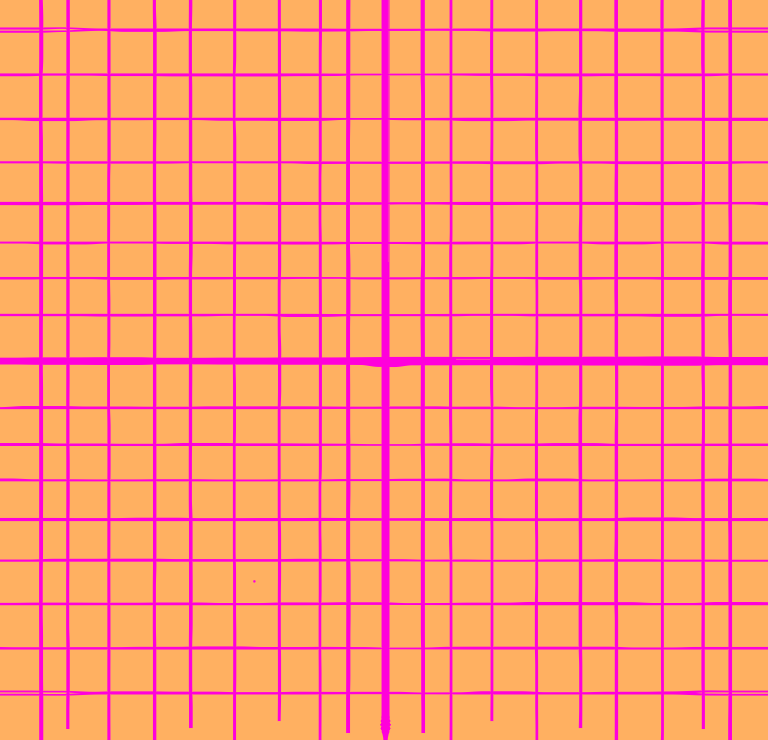
Write a Shadertoy shader that draws this pattern.

```glsl
#define UNITS 742.0                 // canvas height in design units
#define CENTRE vec2(0.502, 0.5115)  // crossing of the axes, as canvas fraction
#define PAPER vec3(1.0, 0.69, 0.38)
#define INK vec3(1.0, 0.0, 0.86)
#define AXIS_X_HALF 4.0
#define AXIS_Y_HALF 4.0
#define WEAR 0.22                   // relative change of line width
#define WEAR_LENGTH 62.0
#define WOBBLE 0.6                  // sideways drift of a line
#define SPLIT 1.6                   // half gap of the forked outer rows

// Columns: offset from the axis, width, gap left at the lower edge
const vec3 COLUMNS[9] = vec3[9](
    vec3(37.5, 4.0, 7.0), vec3(65.5, 2.9, 0.0), vec3(106.5, 3.0, 19.0),
    vec3(151.5, 2.9, 0.0), vec3(195.5, 3.4, 12.0), vec3(231.5, 3.4, 0.0),
    vec3(277.5, 3.0, 0.0), vec3(318.5, 3.3, 11.0), vec3(345.5, 3.8, 0.0));

// Rows: offset from the axis, width
const vec2 ROWS[8] = vec2[8](
    vec2(46.5, 2.6), vec2(83.5, 2.5), vec2(119.0, 2.4), vec2(158.5, 3.1),
    vec2(199.5, 2.5), vec2(243.0, 2.8), vec2(287.5, 2.7), vec2(332.5, 2.8));

float hash(vec2 p) {
    return fract(sin(dot(p, vec2(127.1, 311.7))) * 43758.5453);
}

// Plateaus with short ramps between them, from -1 to 1
float wear(float along, float seed) {
    float t = along / WEAR_LENGTH + 7.0 * hash(vec2(seed, 3.0));
    float cell = floor(t);
    float ramp = smoothstep(0.6, 1.0, t - cell);
    return 2.0 * mix(hash(vec2(cell, seed)), hash(vec2(cell + 1.0, seed)), ramp) - 1.0;
}

float cover(float signedDist, float pixel) {
    return clamp(0.5 - signedDist / pixel, 0.0, 1.0);
}

float columns(vec2 p, float floorY, float pixel) {
    float ink = 0.0;
    float side = p.x < 0.0 ? -1.0 : 1.0;
    for (int i = 0; i < 9; i++) {
        vec3 column = COLUMNS[i];
        float w = wear(p.y, side * float(i + 1));
        float d = abs(abs(p.x) - column.x + 0.5 * WOBBLE * w)
                - 0.5 * column.y * (1.0 + 0.4 * WEAR * w);
        float end = column.z > 0.0 ? floorY + column.z - p.y : -1e3;
        ink = max(ink, cover(max(d, end), pixel));
    }
    return ink;
}

float rows(vec2 p, float pixel) {
    float ink = 0.0;
    float side = p.y < 0.0 ? -1.0 : 1.0;
    float thin = mix(0.8, 1.0, smoothstep(20.0, 90.0, abs(p.x)));
    float fork = smoothstep(285.0, 325.0, abs(p.x));
    for (int i = 0; i < 8; i++) {
        vec2 row = ROWS[i];
        float w = wear(p.x, side * float(i + 21));
        float outer = i == 7 ? fork : 0.0;
        float d = abs(abs(p.y) - row.x + 0.5 * WOBBLE * w);
        float halfWidth = 0.5 * row.y * thin * (1.0 + WEAR * w);
        d = abs(d - SPLIT * outer) - halfWidth * mix(1.0, 0.65, outer);
        ink = max(ink, cover(d, pixel));
    }
    return ink;
}

float axes(vec2 p, float floorY, float pixel) {
    // Upright bar, frayed near its foot, with a faint slit in the upper half
    float foot = (p.y - floorY - 15.0) / 6.0;
    float fray = 1.4 * exp(-foot * foot) * (0.6 + 0.4 * sin(p.y * 1.6));
    float taper = 1.8 * (1.0 - smoothstep(0.0, 12.0, p.y - floorY));
    float upright = cover(abs(p.x) - AXIS_X_HALF - fray + taper, pixel);
    upright *= 1.0 - 0.35 * cover(max(abs(p.x - 2.8) - 0.4, 100.0 - p.y), pixel);

    // Level bar, heavier on the right, with a blot under the crossing
    float blot = 1.8 * (1.0 - smoothstep(8.0, 26.0, abs(p.x - 1.0)));
    float halfWidth = AXIS_Y_HALF + 0.4 * smoothstep(-10.0, 30.0, p.x)
                    - 0.4 * (1.0 - smoothstep(-60.0, 0.0, p.x))
                    + 0.3 * wear(p.x, 40.0) + 0.5 * blot;
    float level = cover(abs(p.y - 0.4 + 0.5 * blot) - halfWidth, pixel);
    float slit = max(abs(p.y - 2.2) - 0.35, abs(p.x - 88.0) - 17.0);
    level *= 1.0 - 0.6 * cover(slit, pixel);
    return max(upright, level);
}

void mainImage(out vec4 fragColor, in vec2 fragCoord) {
    float pixel = UNITS / iResolution.y;
    vec2 p = (fragCoord - CENTRE * iResolution.xy) * pixel;
    float floorY = -CENTRE.y * UNITS;

    float ink = max(columns(p, floorY, pixel), rows(p, pixel));
    ink = max(ink, axes(p, floorY, pixel));

    // Stray ink speck
    ink = max(ink, cover(length(p - vec2(-131.5, -220.5)) - 1.2, pixel));

    fragColor = vec4(mix(PAPER, INK, ink), 1.0);
}
```
